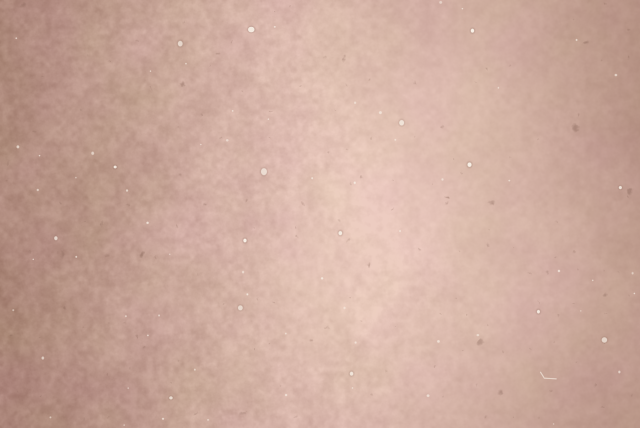
This texture is drawn by a WebGL 2 fragment shader. Its source:

```glsl
#version 300 es
precision highp float;
// Softly lit pinkish beige surface with fine mottling, pale dust specks, faint pits and stray hairs.

#define SHADE_COLOR vec3(0.620, 0.470, 0.418)
#define LIGHT_COLOR vec3(0.912, 0.785, 0.735)
#define DUST_COLOR  vec3(0.980, 0.950, 0.910)
#define PIT_COLOR   vec3(0.500, 0.370, 0.320)
#define GLOW_CENTER vec2(0.57, 0.50)
#define GLOW_SCALE  vec2(1.90, 0.70)
#define FALLOFF     0.88
#define CLOUD_GAIN  0.27
#define BLOTCH_GAIN 0.22
#define GRAIN_GAIN  0.30
#define TINT_GAIN   0.022

uniform vec2 u_resolution;
out vec4 outColor;

// Integer hash: four independent values in 0..1 per cell and layer.
vec4 hash4(vec2 cell, float layer) {
    uvec4 v = uvec4(ivec4(ivec2(cell), int(layer), 7)) * 1664525u + 1013904223u;
    v += v.yzxy * v.wxyz;
    v ^= v >> 16u;
    v += v.yzxy * v.wxyz;
    v ^= v >> 15u;
    return vec4(v >> 8u) / 16777216.0;
}

float valueNoise(vec2 p, float layer) {
    vec2 i = floor(p), f = fract(p);
    f = f * f * (3.0 - 2.0 * f);
    float low = mix(hash4(i, layer).x, hash4(i + vec2(1, 0), layer).x, f.x);
    float high = mix(hash4(i + vec2(0, 1), layer).x, hash4(i + vec2(1, 1), layer).x, f.x);
    return mix(low, high, f.y);
}

// Centred fractal noise, roughly -0.5..0.5.
float fbm(vec2 p, float layer) {
    float sum = 0.0, gain = 0.55;
    for (int k = 0; k < 3; k++) {
        sum += gain * (valueNoise(p, layer + float(k)) - 0.5);
        p = mat2(1.6, 1.2, -1.2, 1.6) * p + 3.7;
        gain *= 0.5;
    }
    return sum;
}

// Scattered spots: at most one per cell, radius drawn from the given range.
float spots(vec2 p, float cellSize, float chance, vec2 radii, float soft, float layer) {
    vec2 cell = floor(p / cellSize);
    vec4 h = hash4(cell, layer);
    vec4 g = hash4(cell, layer + 1.0);
    vec2 d = p - (cell + 0.15 + 0.7 * h.xy) * cellSize;
    d.y *= mix(0.85, 1.15, g.x);
    float radius = mix(radii.x, radii.y, h.w * h.w);
    float cover = 1.0 - smoothstep(radius - soft, radius + soft, length(d));
    return cover * step(h.z, chance) * mix(0.65, 1.0, g.y);
}

float segmentDistance(vec2 p, vec2 a, vec2 b) {
    vec2 ab = b - a;
    return length(p - a - ab * clamp(dot(p - a, ab) / dot(ab, ab), 0.0, 1.0));
}

// Rare bent hairs made of two short strokes meeting at a corner.
float hairs(vec2 p, float cellSize, float chance, float soft, float layer) {
    vec2 cell = floor(p / cellSize);
    vec4 h = hash4(cell, layer);
    vec4 g = hash4(cell, layer + 1.0);
    vec2 d = p - (cell + 0.2 + 0.6 * h.xy) * cellSize;
    vec2 armA = vec2(-0.014, 0.022) * mix(0.4, 1.0, g.x);
    vec2 armB = vec2(0.032, 0.012 * (g.y - 0.2)) * mix(0.4, 1.0, g.z);
    float dist = min(segmentDistance(d, vec2(0), armA), segmentDistance(d, vec2(0), armB));
    return (1.0 - smoothstep(0.0, 0.0012 + soft, dist)) * step(h.z, chance);
}

void main() {
    vec2 uv = gl_FragCoord.xy / u_resolution;
    vec2 p = gl_FragCoord.xy / u_resolution.y;
    float pixel = 1.0 / u_resolution.y;

    // Broad light, fading towards the sides and corners.
    float tone = 1.11 - FALLOFF * length((uv - GLOW_CENTER) * GLOW_SCALE);
    tone += CLOUD_GAIN * fbm(p * 3.2, 10.0);

    // Mottling, rougher on the left and smoother on the right.
    float rough = mix(1.0, 0.5, smoothstep(0.35, 0.75, uv.x + 0.3 * fbm(p * 3.0, 20.0)));
    tone += BLOTCH_GAIN * rough * fbm(p * 26.0, 30.0);
    tone += GRAIN_GAIN * rough * fbm(p * 80.0, 40.0);

    vec3 color = mix(SHADE_COLOR, LIGHT_COLOR, clamp(tone, -0.1, 1.06));
    color += TINT_GAIN * fbm(p * 9.0, 50.0) * vec3(0.4, -1.0, 1.2);

    // Faint brownish pits with ragged outlines.
    vec2 ragged = p + 0.016 * vec2(fbm(p * 70.0, 54.0), fbm(p * 70.0, 57.0));
    float pits = spots(ragged, 0.12, 0.22, vec2(0.002, 0.006), 0.004, 60.0);
    pits = max(pits, 0.7 * spots(ragged + 0.05, 0.055, 0.28, vec2(0.001, 0.003), 0.003, 64.0));
    color = mix(color, PIT_COLOR, 0.42 * pits);

    // Dust: a few clear dots with a thin shadow, many tiny flecks, some hairs.
    float halo = spots(p, 0.17, 0.22, vec2(0.006, 0.010), 0.003, 70.0);
    float dots = spots(p, 0.17, 0.22, vec2(0.0035, 0.0075), 0.7 * pixel, 70.0);
    float flecks = spots(p + 0.03, 0.09, 0.36, vec2(0.0014, 0.0034), 0.8 * pixel, 80.0);
    float strands = hairs(p, 0.30, 0.12, 0.7 * pixel, 90.0);
    color = mix(color, PIT_COLOR, 0.24 * halo);
    color = mix(color, DUST_COLOR, max(dots, max(0.8 * flecks, 0.6 * strands)));

    outColor = vec4(clamp(color, 0.0, 1.0), 1.0);
}
```
